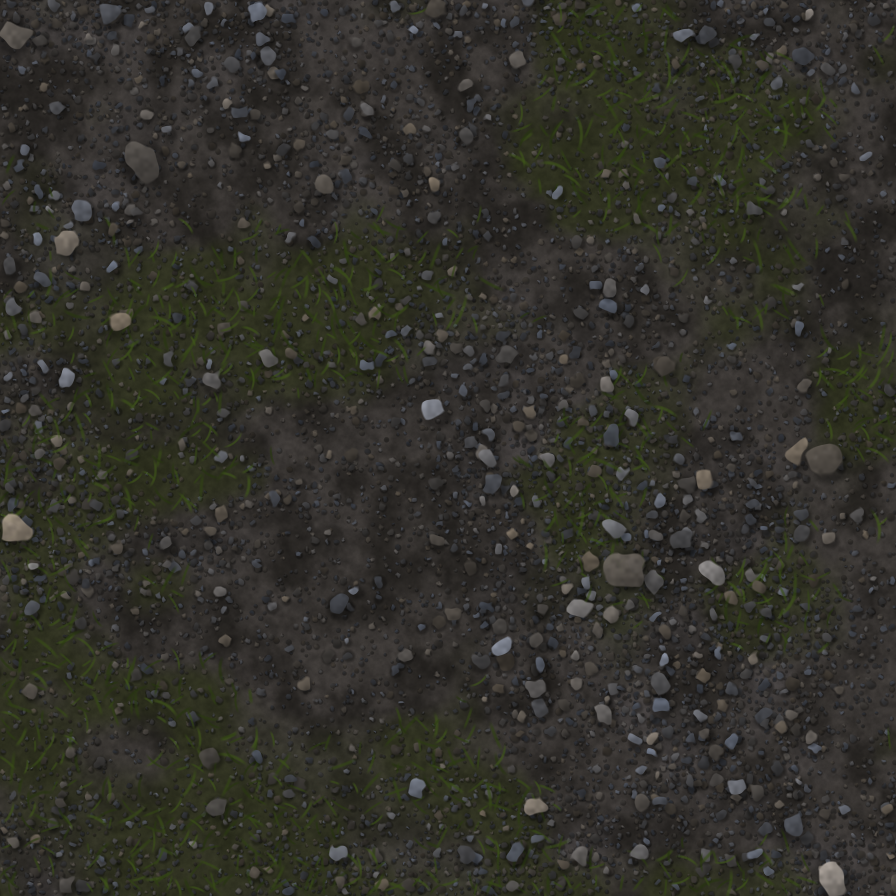
Write a three.js fragment shader that draws this texture.

```glsl
varying vec2 vUv;

const vec3 DARK_SOIL = vec3(0.145, 0.135, 0.125);
const vec3 BROWN_SOIL = vec3(0.235, 0.22, 0.21);
const vec3 DUST = vec3(0.30, 0.285, 0.29);
const vec3 MOSS = vec3(0.175, 0.19, 0.105);
const vec3 GRASS = vec3(0.22, 0.30, 0.09);
const vec3 BLUE_STONE = vec3(0.39, 0.42, 0.48);
const vec3 TAN_STONE = vec3(0.44, 0.40, 0.35);
const vec2 LIGHT_DIR = vec2(-0.45, 0.89);
const float BLUR = 0.0014;

vec3 hash3(vec2 p, float seed) {
  vec3 q = fract((p.xyx + seed * 17.31) * vec3(0.1031, 0.1030, 0.0973));
  q += dot(q, q.yxz + 33.33);
  return fract((q.xxy + q.yzz) * q.zyx);
}

float noise(vec2 p, float seed) {
  vec2 i = floor(p);
  vec2 f = fract(p);
  f = f * f * (3.0 - 2.0 * f);
  float low = mix(hash3(i, seed).x, hash3(i + vec2(1.0, 0.0), seed).x, f.x);
  float high = mix(hash3(i + vec2(0.0, 1.0), seed).x, hash3(i + 1.0, seed).x, f.x);
  return mix(low, high, f.y);
}

float fbm(vec2 p, float seed) {
  float sum = 0.0;
  float gain = 0.5;
  for (int i = 0; i < 5; i++) {
    sum += gain * noise(p, seed + float(i));
    p = p * 2.03 + 3.7;
    gain *= 0.5;
  }
  return sum;
}

vec2 rotate(vec2 p, float angle) {
  float c = cos(angle);
  float s = sin(angle);
  return vec2(c * p.x - s * p.y, s * p.x + c * p.y);
}

// Where stones gather and where green grows, 0 to 1
float stoneClump(vec2 uv) {
  return smoothstep(0.3, 0.75, 0.6 * noise(uv * 5.0, 41.0) + 0.4 * noise(uv * 13.0, 42.0));
}

float greenPatch(vec2 uv) {
  return smoothstep(0.48, 0.75, 0.6 * noise(uv * 6.0, 51.0) + 0.4 * noise(uv * 17.0, 52.0));
}

// Scattered angular stones, one candidate per cell
vec3 addStones(vec3 color, vec2 uv, float scale, float sparse, float dense, float glow, float seed) {
  vec2 p = uv * scale;
  vec2 cell = floor(p);
  vec2 wobble = vec2(noise(p * 2.6, seed), noise(p * 2.6, seed + 1.0)) - 0.5;
  float grain = noise(uv * 190.0, seed + 2.0) - 0.5;
  float soft = BLUR * scale;
  for (int y = -1; y <= 1; y++) {
    for (int x = -1; x <= 1; x++) {
      vec2 id = cell + vec2(float(x), float(y));
      vec3 place = hash3(id, seed);
      vec3 look = hash3(id, seed + 5.0);
      float tone = hash3(id, seed + 9.0).x;
      float cover = mix(sparse, dense, stoneClump((id + 0.5) / scale));
      float present = step(look.z, cover);
      float radius = mix(0.2, 0.46, place.z * place.z);
      vec2 offset = p - id - 0.2 - 0.6 * place.xy;
      vec2 local = rotate(offset + 0.28 * wobble, 6.2832 * look.x);
      local.y *= 1.0 + 0.5 * look.y;
      float outline = mix(length(local), max(abs(local.x), abs(local.y)), 0.35) - radius;
      float shadow = 1.0 - smoothstep(-0.05, 0.2, length(offset + LIGHT_DIR * 0.13) - radius);
      color *= 1.0 - 0.3 * present * shadow;
      float shade = 0.93 + 0.16 * dot(offset, LIGHT_DIR) / radius + 0.22 * grain;
      vec3 stone = mix(TAN_STONE, BLUE_STONE, look.y) * shade * glow * mix(0.62, 1.22, tone * tone);
      float mask = present * (1.0 - smoothstep(-soft, soft, outline));
      color = mix(color, stone, mask * 0.92);
    }
  }
  return color;
}

// Short curved blades, growing only in green patches
vec3 addGrass(vec3 color, vec2 uv, float scale, float seed) {
  vec2 p = uv * scale;
  vec2 cell = floor(p);
  for (int y = -1; y <= 1; y++) {
    for (int x = -1; x <= 1; x++) {
      vec2 id = cell + vec2(float(x), float(y));
      vec3 h = hash3(id, seed);
      vec3 k = hash3(id, seed + 3.0);
      vec2 d = rotate(p - id - 0.25 - 0.5 * h.xy, (h.z - 0.5) * 2.6);
      d.x += (k.x - 0.5) * d.y * d.y;
      float along = abs(d.y) / mix(0.3, 0.7, k.y);
      float blade = 1.0 - smoothstep(0.01, 0.09, abs(d.x));
      blade *= 1.0 - smoothstep(0.4, 1.0, along);
      float present = step(k.z, 0.75 * greenPatch((id + 0.5) / scale));
      color = mix(color, GRASS * mix(0.65, 1.15, k.x), blade * present * 0.65);
    }
  }
  return color;
}

void main() {
  vec2 uv = vUv;

  // Damp soil with dusty and mossy areas
  float clump = stoneClump(uv);
  float damp = smoothstep(0.25, 0.7, fbm(uv * 28.0, 1.0));
  vec3 color = mix(DARK_SOIL, BROWN_SOIL, damp);
  color = mix(color, DUST, 0.45 * clump * smoothstep(0.35, 0.7, fbm(uv * 20.0, 11.0)));
  color = mix(color, MOSS, 0.75 * greenPatch(uv + 0.02 * fbm(uv * 40.0, 21.0)));
  color *= 0.8 + 0.4 * fbm(uv * 150.0, 31.0);

  // Grit first, then larger and rarer stones
  color = addStones(color, uv, 150.0, 0.25, 0.55, 0.68, 61.0);
  color = addStones(color, uv, 95.0, 0.2, 0.55, 0.74, 71.0);
  color = addStones(color, uv, 58.0, 0.08, 0.42, 0.87, 81.0);
  for (int i = 0; i < 3; i++) {
    color = addGrass(color, uv, 30.0 + 7.0 * float(i), 91.0 + 8.0 * float(i));
  }
  color = addStones(color, uv, 36.0, 0.03, 0.25, 1.04, 121.0);
  color = addStones(color, uv, 21.0, 0.01, 0.09, 1.18, 131.0);

  gl_FragColor = vec4(color, 1.0);
}
```
